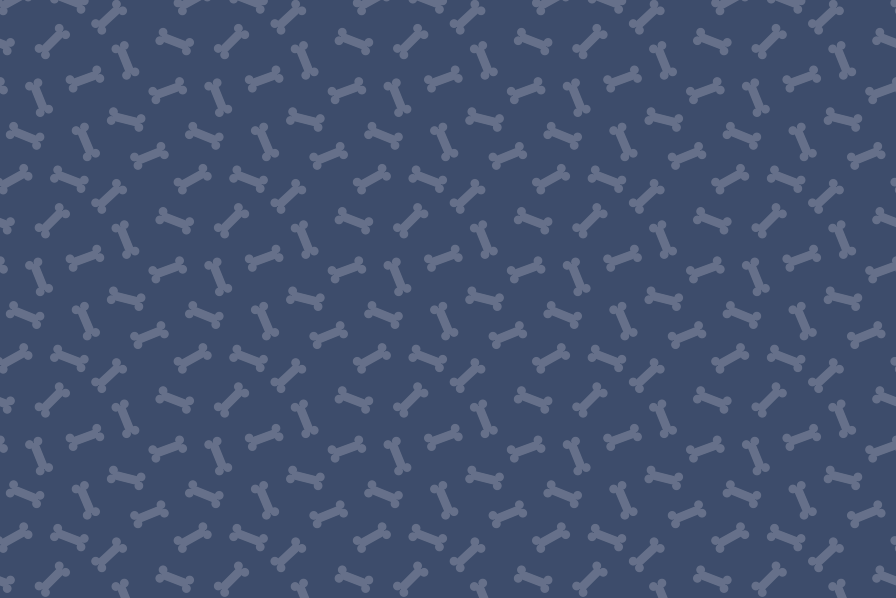
Give the GLSL for this pattern, as a WebGL 1 fragment shader.

```glsl
precision highp float;
// Seamless tiles of pale bones tossed at various angles over slate blue.

uniform vec2 u_resolution;

const float TILES_ACROSS = 5.0;
const int BONE_COUNT = 13;
const vec3 SLATE_BLUE = vec3(0.24, 0.30, 0.42);
const vec3 BONE_GREY = vec3(0.40, 0.44, 0.54);

// Bone proportions in tile units
const vec2 KNOB_OFFSET = vec2(0.0795, 0.0254);
const float KNOB_RADIUS = 0.0243;
const float SHAFT_HALF_WIDTH = 0.0242;

vec2 rotate(vec2 p, float angle) {
  float c = cos(angle);
  float s = sin(angle);
  return vec2(c * p.x - s * p.y, s * p.x + c * p.y);
}

// Shortest offset between two points on a repeating unit tile
vec2 wrapOffset(vec2 offset) {
  return offset - floor(offset + 0.5);
}

float boxDistance(vec2 p, vec2 halfSize) {
  vec2 d = abs(p) - halfSize;
  return length(max(d, 0.0)) + min(max(d.x, d.y), 0.0);
}

// A straight shaft joined to two round knobs at each end
float boneDistance(vec2 p, vec2 knobOffset, float knobRadius, float shaftHalfWidth) {
  float knobs = length(abs(p) - knobOffset) - knobRadius;
  float shaft = boxDistance(p, vec2(knobOffset.x, shaftHalfWidth));
  return min(knobs, shaft);
}

void main() {
  // Tiles hang from the top edge and keep their shape at any size
  vec2 fromTop = gl_FragCoord.xy - vec2(0.0, u_resolution.y);
  float pixel = TILES_ACROSS / u_resolution.x;
  vec2 tile = fract(fromTop * pixel);

  // Layout of one tile: centre x, centre y, tilt in degrees
  vec3 bones[BONE_COUNT];
  bones[0] = vec3(0.975, 0.768, -21.0);
  bones[1] = vec3(0.292, 0.768, 45.0);
  bones[2] = vec3(0.700, 0.663, -68.0);
  bones[3] = vec3(0.474, 0.559, 20.0);
  bones[4] = vec3(0.218, 0.455, -68.0);
  bones[5] = vec3(0.936, 0.494, 20.0);
  bones[6] = vec3(0.704, 0.333, -14.0);
  bones[7] = vec3(0.140, 0.242, -22.0);
  bones[8] = vec3(0.479, 0.208, -67.0);
  bones[9] = vec3(0.834, 0.130, 22.0);
  bones[10] = vec3(0.075, 0.0, 29.0);
  bones[11] = vec3(0.387, 0.0, -21.0);
  bones[12] = vec3(0.609, 0.904, 43.0);

  // Nearest bone, wrapping across tile borders
  float nearest = 1.0;
  for (int i = 0; i < BONE_COUNT; i++) {
    vec2 local = rotate(wrapOffset(tile - bones[i].xy), -radians(bones[i].z));
    nearest = min(nearest, boneDistance(local, KNOB_OFFSET, KNOB_RADIUS, SHAFT_HALF_WIDTH));
  }

  // Edge softened over about one pixel
  float coverage = 1.0 - smoothstep(-0.6 * pixel, 0.6 * pixel, nearest);
  gl_FragColor = vec4(mix(SLATE_BLUE, BONE_GREY, coverage), 1.0);
}
```
